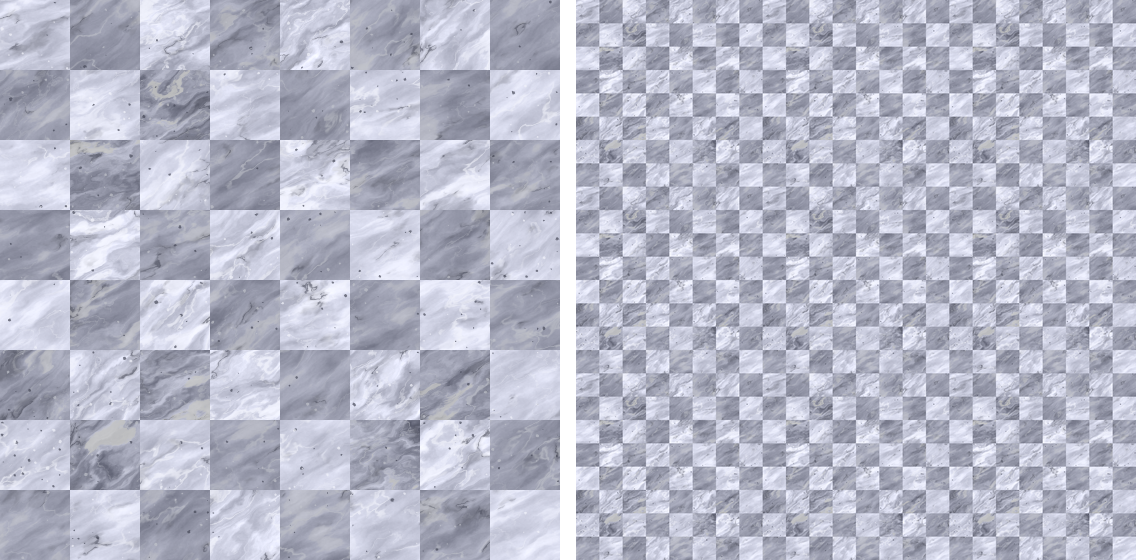
Left: one tile. Right: repeated 3 by 3.
Give the GLSL for this texture, as a Shadertoy shader.

```glsl
#define TILES 8.0
#define DARK_STONE vec3(0.615, 0.625, 0.693)
#define LIGHT_STONE vec3(0.812, 0.822, 0.892)
#define DARK_VEIN vec3(0.75, 0.76, 0.79)
#define LIGHT_VEIN vec3(0.95, 0.955, 0.985)
#define CREAM vec3(0.76, 0.76, 0.75)
#define INK vec3(0.27, 0.28, 0.34)
#define VEIN_ANGLE 0.55
#define VEIN_WIDTH 0.035
#define CLOUD_GAIN 0.30
#define STREAK_GAIN 0.22
#define SPECK_GRID 11.0

float hash(vec2 p) {
    return fract(sin(dot(p, vec2(127.1, 311.7))) * 43758.55);
}

float noise(vec2 p) {
    vec2 i = floor(p), f = fract(p);
    f = f * f * (3.0 - 2.0 * f);
    return mix(mix(hash(i), hash(i + vec2(1, 0)), f.x),
               mix(hash(i + vec2(0, 1)), hash(i + vec2(1, 1)), f.x), f.y);
}

// Layered noise centred on zero
float fbm(vec2 p) {
    float sum = 0.0, amp = 0.5;
    for (int i = 0; i < 5; i++) {
        sum += amp * (noise(p) - 0.5);
        p = mat2(1.6, 1.2, -1.2, 1.6) * p + 3.7;
        amp *= 0.5;
    }
    return sum;
}

// Thin line along the zero contour of the noise
float vein(vec2 p, float width) {
    return 1.0 - smoothstep(0.0, width, abs(fbm(p)));
}

// Sparse ragged dots, one candidate per grid cell
float specks(vec2 p, vec2 seed, float chance) {
    vec2 g = p * SPECK_GRID;
    vec2 id = floor(g) + floor(seed);
    vec2 centre = 0.3 + 0.4 * vec2(hash(id + 1.3), hash(id + 5.9));
    float radius = mix(0.07, 0.26, pow(hash(id + 9.2), 2.0));
    float d = length(fract(g) - centre) + 0.16 * (noise(g * 5.0 + seed) - 0.5);
    return step(hash(id + 14.6), chance) * (1.0 - smoothstep(radius - 0.06, radius + 0.06, d));
}

vec3 marble(vec2 cell, vec2 p) {
    // Character of this slab
    float light = mod(cell.x + cell.y, 2.0);
    vec2 seed = 40.0 * vec2(hash(cell + 3.1), hash(cell + 7.7));
    float drama = pow(hash(cell + 12.3), 3.0);
    float tone = hash(cell + 21.4) - 0.5;

    // Slanted, stretched and folded bedding
    float a = VEIN_ANGLE + 0.4 * (hash(cell + 16.8) - 0.5);
    vec2 q = mat2(cos(a), -sin(a), sin(a), cos(a)) * p * vec2(1.3, 2.5) + seed;
    vec2 w = q + (0.6 + drama) * vec2(fbm(q * 1.6), fbm(q * 1.6 + 17.3));

    // Soft clouds, streaks and grain
    float cloud = fbm(w * 1.2 + 5.0);
    float streak = fbm(w * vec2(1.5, 4.0) + 9.0);
    float grain = noise(p * 55.0 + seed) - 0.5;
    vec3 col = mix(DARK_STONE, LIGHT_STONE, light);
    col += 0.04 * tone + CLOUD_GAIN * cloud + 0.02 * grain;
    col += STREAK_GAIN * (1.0 + 2.0 * drama) * streak;

    // Pale veins and blotches
    vec3 veinColor = mix(DARK_VEIN, LIGHT_VEIN, light);
    float region = fbm(q * 0.9 + 31.0);
    float pale = vein(w * 1.1 + 11.0, VEIN_WIDTH) * smoothstep(-0.08, 0.15, region);
    float fine = vein(w * 2.3 + 23.0, VEIN_WIDTH) * smoothstep(-0.05, 0.2, -region);
    float blotch = smoothstep(0.13, 0.2, cloud + 0.4 * streak) * (0.25 + 0.6 * drama);
    col = mix(col, veinColor, 0.65 * pale);
    col = mix(col, veinColor, (0.3 + 0.4 * drama) * fine);
    col = mix(col, mix(CREAM, LIGHT_VEIN, light), blotch);

    // Dark cracks with a smoky halo
    float crackZone = smoothstep(0.08, 0.2, fbm(q * 1.4 + 3.0) + 0.1 * drama);
    float smoke = vein(w * 1.3 + 47.0, 4.0 * VEIN_WIDTH) * crackZone;
    float crack = vein(w * 1.3 + 47.0, 0.8 * VEIN_WIDTH) * crackZone;
    col *= 1.0 - 0.14 * smoke;
    col = mix(col, INK, 0.6 * crack * smoothstep(-0.1, 0.1, streak));

    // Mineral specks
    float density = 0.015 + 0.07 * smoothstep(0.0, 0.2, region);
    col = mix(col, INK, 0.7 * specks(p, seed, density));
    col = mix(col, veinColor, 0.7 * specks(p + 0.37, seed + 19.0, 0.06));
    return col;
}

void mainImage(out vec4 fragColor, in vec2 fragCoord) {
    // Four samples per pixel smooth tile borders and veins
    vec3 sum = vec3(0.0);
    for (int i = 0; i < 4; i++) {
        vec2 offset = 0.5 * vec2(i % 2, i / 2) - 0.25;
        vec2 grid = (fragCoord + offset) / iResolution.xy * TILES;
        sum += marble(mod(floor(grid), TILES), fract(grid));
    }
    fragColor = vec4(clamp(sum * 0.25, 0.0, 1.0), 1.0);
}
```
